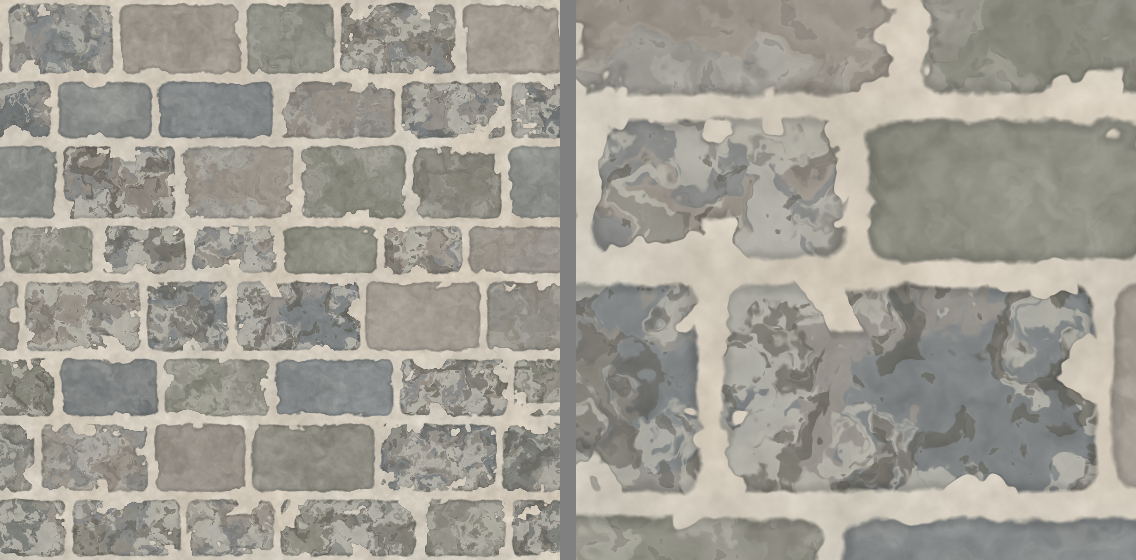
Left: the whole. Right: its middle third, enlarged.
Reproduce this texture procedurally as a Shadertoy shader.

```glsl
#define ROWS 8
#define HALF_GAP vec2(0.0062, 0.0078)
#define CORNER 0.014
#define EDGE_WOBBLE 0.009
#define WIDTH_JITTER 0.30
#define CHIP_DEPTH 0.026
#define MORTAR vec3(0.82, 0.79, 0.735)
#define SLATE vec3(0.51, 0.525, 0.525)
#define CLAY vec3(0.61, 0.585, 0.55)
#define OLIVE vec3(0.55, 0.55, 0.505)
#define LIME vec3(0.73, 0.72, 0.68)
#define SOOT vec3(0.37, 0.36, 0.33)

// Course heights vary, and each course starts at its own shift
const float courseEdge[ROWS + 1] = float[](0.0, 0.115, 0.25, 0.366, 0.504, 0.603, 0.746, 0.861, 1.0);
const float courseShift[ROWS] = float[](0.124, 0.068, 0.103, 0.039, 0.013, 0.107, 0.098, 0.010);

float hash(vec2 p) {
    return fract(sin(dot(p, vec2(127.1, 311.7))) * 43758.55);
}

float noise(vec2 p) {
    vec2 i = floor(p), f = fract(p);
    f = f * f * (3.0 - 2.0 * f);
    return mix(mix(hash(i), hash(i + vec2(1, 0)), f.x),
               mix(hash(i + vec2(0, 1)), hash(i + vec2(1, 1)), f.x), f.y);
}

float fbm(vec2 p) {
    float sum = 0.0, amp = 0.533;
    for (int i = 0; i < 4; i++) {
        sum += amp * noise(p);
        p = mat2(1.6, 1.2, -1.2, 1.6) * p + 3.7;
        amp *= 0.5;
    }
    return sum;
}

// Position of the k-th upright joint in a course of n bricks, wrapping in x
float joint(int row, float k, float n) {
    float id = mod(k, n);
    float jitter = id < 0.5 ? 0.0 : hash(vec2(id + 2.0, float(row) + 5.0)) - 0.5;
    return courseShift[row] + (k + WIDTH_JITTER * jitter) / n;
}

float roundedBox(vec2 p, vec2 halfSize, float r) {
    vec2 q = abs(p) - halfSize + r;
    return length(max(q, 0.0)) + min(max(q.x, q.y), 0.0) - r;
}

// Stone face: base tone, pale lime patches and dark soot marks
vec3 stoneColor(vec2 q, vec2 id, float wear, float depth) {
    float tone = hash(id + 17.0);
    vec2 warp = vec2(fbm(q * 38.0), fbm(q * 38.0 + 9.0)) - 0.5;
    float broad = fbm(q * 15.0 + warp * 1.8);
    float medium = fbm(q * 34.0 + warp * 2.5 + 21.0);
    float fine = fbm(q * 85.0 + warp * 2.0 + 43.0);

    vec3 base = mix(SLATE, OLIVE, smoothstep(0.3, 0.5, tone));
    base = mix(base, CLAY, smoothstep(0.55, 0.75, tone));
    vec3 col = base * (0.95 + 0.10 * hash(id + 31.0)) + 0.16 * (broad - 0.5);

    vec3 other = mix(CLAY, SLATE, smoothstep(0.5, 0.7, tone));
    col = mix(col, other, 0.75 * wear * smoothstep(0.5, 0.56, broad));
    float rim = 1.0 - smoothstep(0.0, 0.035, depth);
    float lime = smoothstep(0.56, 0.62, medium + 0.12 * (wear - 0.5) + 0.05 * rim);
    col = mix(col, LIME, lime * (0.12 + 0.68 * wear));
    float soot = smoothstep(0.55, 0.63, fbm(q * 42.0 + warp * 3.0 + 67.0) + 0.05 * rim);
    col = mix(col, SOOT, soot * wear * (0.2 + 0.45 * hash(id + 53.0)));
    col = mix(col, SOOT, 0.65 * wear * smoothstep(0.69, 0.74, fine));
    return col + 0.10 * (fine - 0.5);
}

void mainImage(out vec4 fragColor, in vec2 fragCoord) {
    vec2 uv = fragCoord / iResolution.xy;

    // Find the course, then the brick within it
    int row = 0;
    for (int i = 1; i < ROWS; i++) if (uv.y >= courseEdge[i]) row = i;
    float count = row == 4 ? 6.0 : 5.0;
    float k = -1.0;
    for (float i = 0.0; i < 7.0; i++) if (uv.x >= joint(row, i, count)) k = i;
    vec2 lower = vec2(joint(row, k, count), courseEdge[row]);
    vec2 upper = vec2(joint(row, k + 1.0, count), courseEdge[row + 1]);
    vec2 id = vec2(mod(k, count), float(row));
    float wear = smoothstep(0.1, 0.75, hash(id + 7.0));

    // Uneven outline with chips filled by mortar
    vec2 q = uv - lower + 3.0 * id + 5.0;
    float dist = roundedBox(uv - 0.5 * (lower + upper), 0.5 * (upper - lower) - HALF_GAP, CORNER);
    dist += EDGE_WOBBLE * (fbm(q * 60.0) - 0.5);
    float chip = smoothstep(0.54, 0.72, fbm(q * 26.0 + 11.0));
    dist += CHIP_DEPTH * chip * (0.3 + 0.7 * wear);

    vec3 stone = stoneColor(q, id, wear, -dist);
    stone *= 1.0 - 0.13 * smoothstep(-0.008, -0.001, dist);

    // Mortar with soft, grainy shading
    vec3 mortar = MORTAR + 0.13 * (fbm(uv * 28.0) - 0.5) + 0.09 * (fbm(uv * 110.0) - 0.5);
    mortar += vec3(0.02, 0.0, -0.015) * (noise(uv * 12.0) - 0.5);

    float soft = max(0.0018, 1.0 / iResolution.y);
    fragColor = vec4(mix(stone, mortar, smoothstep(-soft, soft, dist)), 1.0);
}
```
